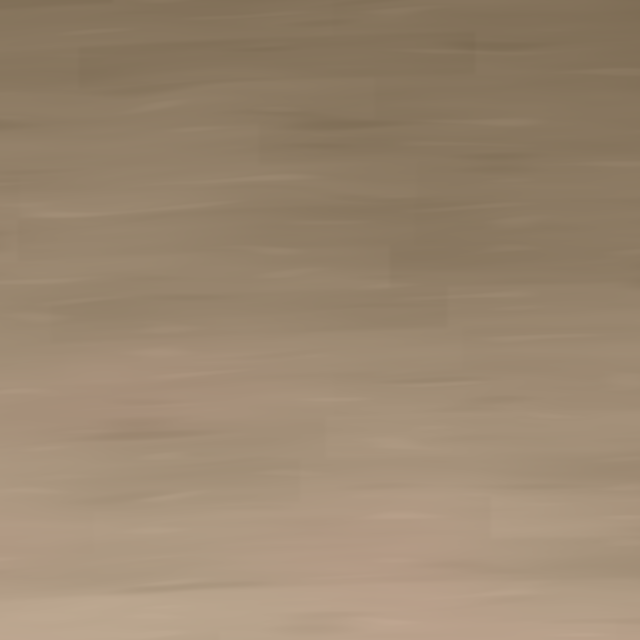
Give the GLSL for this texture, as a WebGL 1 fragment shader.

```glsl
precision highp float;
// Softly lit pale wood floor: faint staggered planks with fine, nearly horizontal grain.

uniform vec2 u_resolution;

const vec3 SHADED_WOOD = vec3(0.500, 0.432, 0.340);
const vec3 LIT_WOOD = vec3(0.705, 0.625, 0.534);
const vec3 ROSY_TINT = vec3(0.014, -0.008, 0.002);
const vec2 PLANK_SIZE = vec2(0.62, 0.066);
const float EDGE_BLUR = 0.009;

float hash(vec2 p) {
  vec3 q = fract(p.xyx * vec3(0.1031, 0.1030, 0.0973));
  q += dot(q, q.yzx + 33.33);
  return fract((q.x + q.y) * q.z);
}

vec2 gradientAt(vec2 cell) {
  float angle = 6.2832 * hash(cell + 57.0);
  return vec2(cos(angle), sin(angle));
}

// Gradient noise, roughly -0.7 to 0.7.
float gradientNoise(vec2 p) {
  vec2 i = floor(p);
  vec2 f = p - i;
  vec2 u = f * f * f * (f * (f * 6.0 - 15.0) + 10.0);
  vec2 e = vec2(1.0, 0.0);
  float low = mix(dot(gradientAt(i), f), dot(gradientAt(i + e), f - e), u.x);
  float high = mix(dot(gradientAt(i + e.yx), f - e.yx),
                   dot(gradientAt(i + 1.0), f - 1.0), u.x);
  return mix(low, high, u.y);
}

// Tone along one row of planks, blended softly across the end joints.
float rowTone(float row, float x, float plankLength, float blur) {
  float along = x / plankLength + 7.0 * hash(vec2(row, 3.0));
  float plank = floor(along);
  float joint = smoothstep(1.0 - blur / plankLength, 1.0, along - plank);
  return mix(hash(vec2(plank, row)), hash(vec2(plank + 1.0, row)), joint) - 0.5;
}

// Tone of the whole floor, blended softly between rows.
float plankTone(vec2 p, vec2 size, float blur) {
  float across = p.y / size.y + 20.0;
  float row = floor(across);
  float seam = smoothstep(1.0 - blur / size.y, 1.0, across - row);
  return mix(rowTone(row, p.x, size.x, blur),
             rowTone(row + 1.0, p.x, size.x, blur), seam);
}

// Layers of stretched noise, from broad bands to fine fibres.
float grain(vec2 p) {
  float sum = 0.0;
  float weight = 1.0;
  vec2 frequency = vec2(1.6, 14.0);
  for (int i = 0; i < 4; i++) {
    sum += weight * gradientNoise(p * frequency + float(i) * 17.3);
    frequency *= vec2(1.8, 1.9);
    weight *= 0.63;
  }
  return sum;
}

// Sparse, thin streaks where stretched noise peaks.
float streaks(vec2 p, vec2 frequency, float offset) {
  return smoothstep(0.24, 0.62, gradientNoise(p * frequency + offset));
}

void main() {
  vec2 uv = gl_FragCoord.xy / u_resolution;

  // The boards rise slightly to the right, and the grain wavers a little.
  vec2 floorPos = uv;
  floorPos.y -= 0.060 * uv.x - 0.025 * uv.x * uv.x;
  vec2 grainPos = floorPos;
  grainPos.y += 0.012 * gradientNoise(floorPos * vec2(3.5, 6.0) + 8.0);

  // Light falls off toward the top and the right, with broad uneven patches.
  float light = 1.02 - 1.02 * uv.y - 0.13 * (uv.x - 0.5);
  light += 0.11 * gradientNoise(uv * vec2(1.8, 2.4) + 4.0);
  light += 0.12 * gradientNoise(floorPos * vec2(2.2, 6.5) + 41.0);

  // Plank tones, grain and streaks.
  float tone = light;
  tone += 0.12 * plankTone(floorPos, PLANK_SIZE, EDGE_BLUR);
  tone += 0.112 * grain(grainPos);
  tone -= 0.14 * streaks(grainPos, vec2(3.6, 42.0), 31.7);
  tone += 0.13 * streaks(grainPos, vec2(5.5, 58.0), 73.1);

  // Rosy patches, strongest toward the lower left.
  float patches = smoothstep(-0.3, 0.5, gradientNoise(floorPos * vec2(2.0, 5.0) + 12.0));
  float rosy = patches * smoothstep(0.85, 0.15, uv.y + 0.25 * uv.x);

  vec3 color = mix(SHADED_WOOD, LIT_WOOD, clamp(tone, -0.15, 1.15));
  gl_FragColor = vec4(color + ROSY_TINT * rosy, 1.0);
}
```
